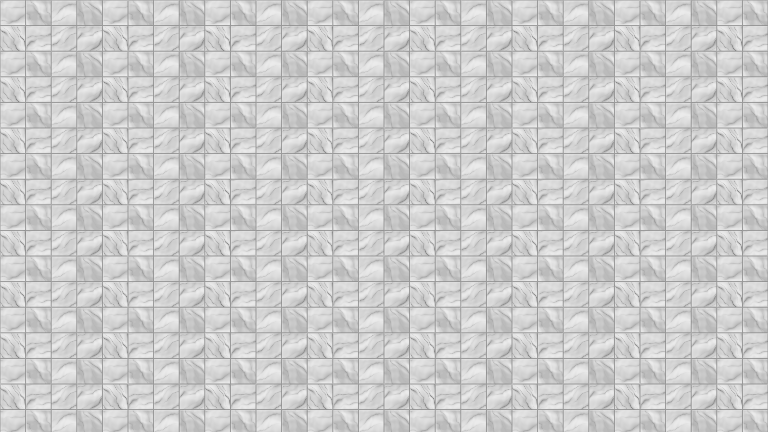
Reproduce this texture procedurally as a Shadertoy shader.

```glsl
// Pale grey marble wall tiles: square grid with fine grout, a 4 by 2 block of veined tiles repeated.

const float TILES_ACROSS = 30.0;
const vec2 BLOCK = vec2(4.0, 2.0);      // tiles before the veining repeats
const float GROUT_WIDTH = 0.034;        // in tile widths
const vec3 MARBLE_LIGHT = vec3(0.92);
const vec3 MARBLE_CLOUD = vec3(0.735);
const vec3 VEIN_GREY = vec3(0.47);
const vec3 GROUT_GREY = vec3(0.56);
const vec3 BEVEL_WHITE = vec3(0.91);

// Per tile: vein angle, vein strength, cloudiness, vein frequency
const vec4 TILE_STYLE[8] = vec4[8](
    vec4( 0.35, 0.55, 0.48, 4.0), vec4(-0.70, 0.60, 0.95, 4.5),
    vec4( 0.50, 0.55, 0.45, 4.0), vec4(-0.75, 0.65, 0.95, 5.0),
    vec4(-0.95, 1.00, 0.65, 8.0), vec4( 0.55, 0.85, 0.50, 4.0),
    vec4( 0.65, 0.75, 0.55, 4.5), vec4( 0.70, 0.85, 0.65, 5.0));

vec2 rotate(vec2 p, float angle) {
    float c = cos(angle), s = sin(angle);
    return vec2(c * p.x + s * p.y, c * p.y - s * p.x);
}

// Frays straight bands with layered sines, keeping their main direction
vec2 fray(vec2 p, float seed) {
    float frequency = 5.0;
    vec2 shift = vec2(0.0);
    for (int i = 0; i < 4; i++) {
        vec2 q = rotate(p + shift, 1.1 * float(i) + seed);
        shift += 0.30 / frequency * sin(q.yx * frequency + seed * vec2(1.7, 2.9));
        frequency *= 1.9;
    }
    return p + shift;
}

// Narrow crest where the wave crosses zero
float ridge(float phase, float sharpness) {
    return pow(1.0 - abs(sin(phase)), sharpness);
}

vec3 marble(vec2 p, vec4 style, float seed) {
    vec2 q = fray(rotate(p - 0.5, style.x), seed);      // x runs along the veins

    // Soft grey drifts and mottling
    float cloud = 0.5 + 0.28 * sin(q.y * 6.0 + 1.2 * sin(q.x * 3.0 + seed) + seed)
                      + 0.18 * sin(q.x * 5.0 + q.y * 9.0 + seed * 3.1)
                      + 0.14 * sin(q.x * 15.0 + seed) * sin(q.y * 21.0 + seed * 1.3);

    // Dark veins that fade in and out along their length
    float patches = smoothstep(-0.7, 0.7, sin(q.x * 5.0 + q.y * 4.0 + seed * 2.3));
    float mainVein = ridge(q.y * style.w + seed, 4.0) * mix(0.2, 1.0, patches);
    float fineVein = ridge(q.y * style.w * 1.8 + q.x * 2.0 + seed * 1.9, 5.0) * (1.0 - 0.8 * patches);
    float vein = clamp(mainVein + 0.55 * fineVein, 0.0, 1.0);

    vec3 color = mix(MARBLE_LIGHT, MARBLE_CLOUD, clamp(cloud * style.z * 1.25, 0.0, 1.0));
    return mix(color, VEIN_GREY, vein * style.y * 0.85);
}

// Share of a pixel covered by the band from low to high
vec2 bandCoverage(vec2 offset, float low, float high, float pixel) {
    vec2 top = min(offset + 0.5 * pixel, vec2(high));
    vec2 bottom = max(offset - 0.5 * pixel, vec2(low));
    return clamp((top - bottom) / pixel, 0.0, 1.0);
}

void mainImage(out vec4 fragColor, in vec2 fragCoord) {
    // Tile grid, anchored at the upper left
    float pixel = TILES_ACROSS / iResolution.x;
    vec2 grid = vec2(fragCoord.x, iResolution.y - fragCoord.y) * pixel;
    vec2 id = mod(floor(grid), BLOCK);
    vec2 local = vec2(fract(grid.x), 1.0 - fract(grid.y));

    // Veined stone
    float index = id.x + BLOCK.x * id.y;
    vec3 color = marble(local, TILE_STYLE[int(index)], 1.0 + index * 2.37);

    // Bright bevel and dark grout along the joints
    vec2 edge = fract(grid + 0.5) - 0.5;
    float halfGrout = 0.5 * GROUT_WIDTH;
    vec2 bevel = bandCoverage(edge, halfGrout, 3.0 * halfGrout, pixel);
    vec2 grout = bandCoverage(edge, -halfGrout, halfGrout, pixel);
    color = mix(color, BEVEL_WHITE, 0.5 * max(bevel.x, bevel.y));
    color = mix(color, GROUT_GREY, max(grout.x, grout.y));

    fragColor = vec4(color, 1.0);
}
```
